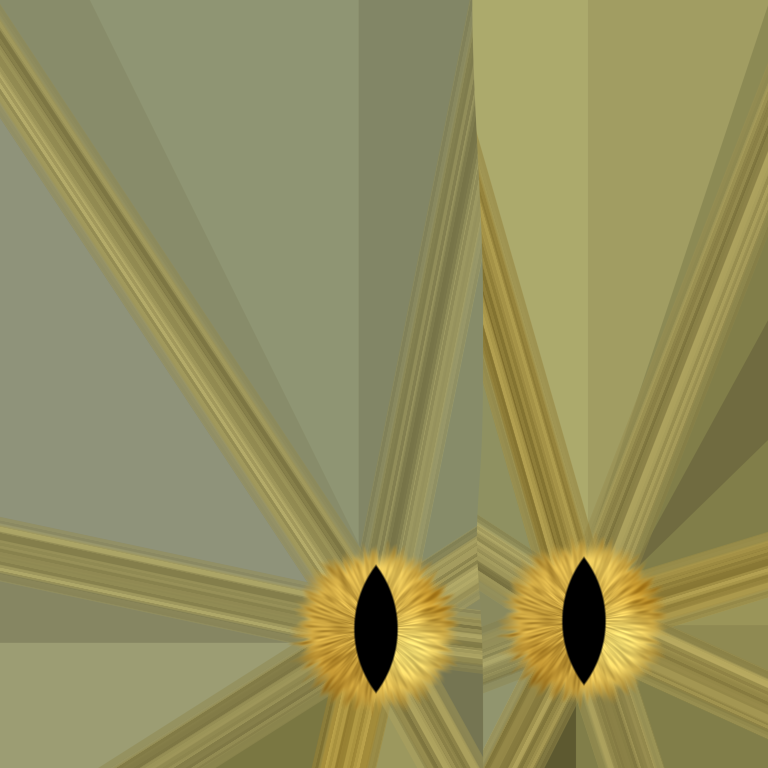
Write a three.js fragment shader that draws this background.

```glsl
varying vec2 vUv;

const float EDGE = 0.0009;
const float BUNDLE_HALF_WIDTH = 0.041;

float hash(vec2 p) {
  p = fract(p * vec2(0.1731, 0.3197));
  p += dot(p, p.yx + 19.19);
  return fract((p.x + p.y) * p.x * 7.31);
}

float noise(vec2 p) {
  vec2 i = floor(p), f = fract(p);
  f = f * f * (3.0 - 2.0 * f);
  float low = mix(hash(i), hash(i + vec2(1.0, 0.0)), f.x);
  float high = mix(hash(i + vec2(0.0, 1.0)), hash(i + 1.0), f.x);
  return mix(low, high, f.y);
}

vec2 heading(float angle) {
  return vec2(cos(radians(angle)), sin(radians(angle)));
}

// 1 on the left of a directed line
float side(vec2 p, vec2 pivot, float angle) {
  vec2 d = heading(angle), q = p - pivot;
  return smoothstep(-EDGE, EDGE, d.x * q.y - d.y * q.x);
}

// Angle in degrees, counted up from a chosen first angle
float turnFrom(vec2 q, float first) {
  return mod(degrees(atan(q.y, q.x)) - first, 360.0) + first;
}

vec3 sector(vec3 base, vec3 color, float turn, float start) {
  return mix(base, color, smoothstep(start - 0.1, start + 0.1, turn));
}

vec3 leftSky(vec2 p, vec2 eye) {
  float turn = turnFrom(p - eye, 33.0);
  vec3 upper = mix(vec3(0.51, 0.525, 0.40), vec3(0.56, 0.585, 0.45), side(p, vec2(0.467, 0.5), 90.0));
  upper = mix(upper, vec3(0.535, 0.55, 0.415), side(p, vec2(0.117, 1.0), 116.3));
  vec3 lower = mix(vec3(0.525, 0.525, 0.385), vec3(0.61, 0.615, 0.45), side(p, vec2(0.0, 0.163), 180.0));
  vec3 c = sector(vec3(0.53, 0.55, 0.41), upper, turn, 78.7);
  c = sector(c, vec3(0.56, 0.575, 0.48), turn, 123.5);
  c = sector(c, lower, turn, 168.0);
  c = sector(c, vec3(0.48, 0.465, 0.26), turn, 212.4);
  c = sector(c, vec3(0.61, 0.595, 0.37), turn, 257.0);
  c = sector(c, vec3(0.46, 0.46, 0.32), turn, 299.0);
  return sector(c, vec3(0.54, 0.54, 0.38), turn, 353.0);
}

vec3 rightSky(vec2 p, vec2 eye) {
  float turn = turnFrom(p - eye, 17.0);
  vec3 olive = vec3(0.505, 0.495, 0.285);
  vec3 east = mix(olive, vec3(0.44, 0.42, 0.25), side(p, vec2(1.0, 0.427), 44.3));
  east = mix(east, olive, side(p, vec2(1.0, 0.583), 61.4));
  vec3 upper = mix(vec3(0.55, 0.54, 0.33), vec3(0.63, 0.615, 0.385), side(p, vec2(1.0, 0.993), 71.6));
  upper = mix(upper, vec3(0.675, 0.665, 0.425), side(p, vec2(0.7656, 0.5), 90.0));
  vec3 lower = mix(vec3(0.365, 0.35, 0.19), olive, side(p, vec2(0.75, 0.0), 270.0));
  vec3 low = mix(vec3(0.56, 0.54, 0.32), vec3(0.605, 0.585, 0.35), side(p, vec2(0.0, 0.186), 0.0));
  vec3 c = sector(east, upper, turn, 68.7);
  c = sector(c, vec3(0.56, 0.57, 0.38), turn, 106.0);
  c = sector(c, vec3(0.54, 0.54, 0.37), turn, 147.0);
  c = sector(c, vec3(0.57, 0.585, 0.43), turn, 201.0);
  c = sector(c, lower, turn, 243.0);
  c = sector(c, olive, turn, 288.0);
  return sector(c, low, turn, 335.5);
}

// Flat bands of random tone with softened borders
float bands(float x, float seed) {
  float i = floor(x);
  return mix(hash(vec2(i + 50.0, seed)), hash(vec2(i + 51.0, seed)), smoothstep(0.8, 1.0, fract(x)));
}

// Parallel streaks leaving the eye in one direction
vec3 bundle(vec3 base, vec2 q, float angle, float warmth, float seed) {
  vec2 d = heading(angle);
  float across = dot(q, vec2(-d.y, d.x));
  float mask = smoothstep(EDGE, -EDGE, abs(across) - BUNDLE_HALF_WIDTH) * step(0.0, dot(q, d));
  float tone = 0.6 * bands(across * 95.0, seed) + 0.4 * bands(across * 250.0, seed + 7.0) - 0.48;
  vec3 color = mix(vec3(0.56, 0.56, 0.38), vec3(0.63, 0.53, 0.20), warmth);
  color += tone * vec3(0.25, 0.24, 0.17);
  float fringe = smoothstep(0.028, 0.032, abs(across));
  return mix(base, color, mask * mix(1.0, 0.55, fringe));
}

vec3 bundles(vec3 c, vec2 q, vec4 upper, vec4 lower, vec4 upperWarmth, vec4 lowerWarmth, float seed) {
  for (int i = 0; i < 4; i++) {
    c = bundle(c, q, upper[i], upperWarmth[i], seed + float(i) * 3.0);
    c = bundle(c, q, lower[i], lowerWarmth[i], seed + float(i) * 3.0 + 17.0);
  }
  return c;
}

float glow(vec2 q, vec2 center, float radius) {
  vec2 d = (q - center) / radius;
  return exp(-dot(d, d));
}

vec3 drawEye(vec3 base, vec2 q) {
  // Furred iris
  float r = length(q);
  vec2 d = q / max(r, 0.001);
  float fiber = 0.6 * noise(d * 17.0 + q * 45.0 + 40.0) + 0.4 * noise(d * 31.0 - q * 60.0 + 90.0);
  vec3 iris = vec3(0.79, 0.64, 0.25);
  iris = mix(iris, vec3(0.68, 0.48, 0.08), 0.8 * glow(q, vec2(0.075, 0.037), 0.035));
  iris = mix(iris, vec3(0.69, 0.51, 0.14), 0.7 * glow(q, vec2(-0.055, -0.055), 0.045));
  iris = mix(iris, vec3(0.96, 0.88, 0.46), 0.9 * glow(q, vec2(0.045, -0.028), 0.045));
  iris = mix(iris, vec3(0.92, 0.80, 0.38), 0.7 * glow(q, vec2(0.018, 0.07), 0.035));
  iris += (fiber - 0.5) * vec3(0.38, 0.36, 0.22);
  vec3 c = mix(base, iris, 1.0 - smoothstep(0.084, 0.112, r + (fiber - 0.5) * 0.028));
  // Pointed pupil from two crossing circles
  float pupil = length(vec2(abs(q.x) + 0.1085, q.y)) - 0.136;
  return mix(c, vec3(0.0), 1.0 - smoothstep(-0.001, 0.0025, pupil));
}

void main() {
  vec2 leftEye = vec2(0.4896, 0.181), rightEye = vec2(0.7604, 0.1914);
  vec2 a = vUv - leftEye, b = vUv - rightEye;
  vec3 left = bundles(leftSky(vUv, leftEye), a, vec4(33.0, 78.7, 123.5, 168.0),
    vec4(212.4, 257.0, 299.0, 353.0), vec4(0.3, 0.15, 0.3, 0.25), vec4(0.3, 0.9, 0.4, 0.3), 3.0);
  vec3 right = bundles(rightSky(vUv, rightEye), b, vec4(17.0, 68.7, 106.0, 147.0),
    vec4(201.0, 243.0, 288.0, 335.5), vec4(0.7, 0.4, 0.7, 0.3), vec4(0.2, 0.5, 0.4, 0.5), 41.0);
  // Gently bent seam between the halves
  float seam = 0.629 - 0.014 * smoothstep(0.6, 1.0, vUv.y) - 0.008 * glow(vUv, vec2(vUv.x, 0.3), 0.1);
  vec3 color = mix(drawEye(left, a), drawEye(right, b), smoothstep(-EDGE, EDGE, vUv.x - seam));
  gl_FragColor = vec4(color, 1.0);
}
```
